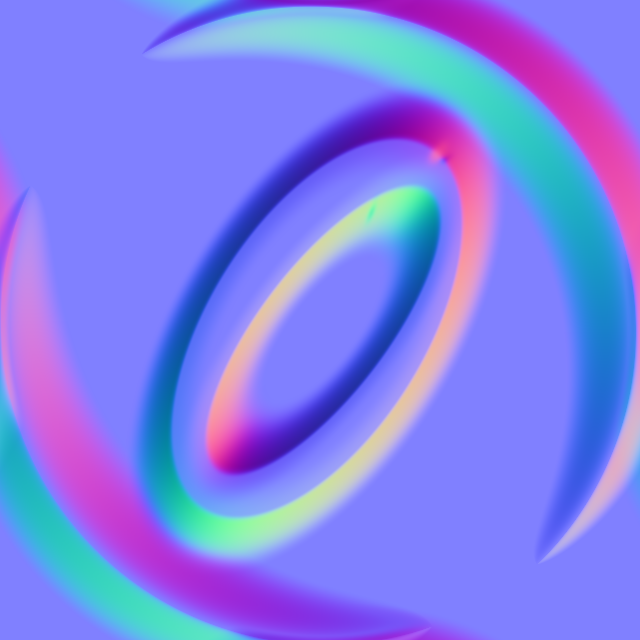
Write a WebGL 2 fragment shader that draws this texture map.

```glsl
#version 300 es
precision highp float;
// Tangent-space normal map of a raised tilted ring between two crescent ridges.
// Each part adds a downhill slope from an ellipse or arc distance; the crescents
// wrap around the tile, and the summed slope is packed as a unit normal.

uniform vec2 u_resolution;
out vec4 fragColor;

const float PI = 3.14159265;

// Ring: centre, half axes and turn of its outer and inner rim
const vec2 OUTER_CENTRE = vec2(0.495, 0.487);
const vec2 OUTER_AXES = vec2(0.338, 0.171);
const float OUTER_TURN = 1.012;
const vec2 INNER_CENTRE = vec2(0.505, 0.484);
const vec2 INNER_AXES = vec2(0.266, 0.097);
const float INNER_TURN = 0.92;
const float OUTER_FADE = 0.30;
const float INNER_FADE = 0.5;
const float OUTER_STEEPNESS = 4.2;
const float INNER_STEEPNESS = 3.9;
const float FADE_POWER = 1.9;
const float PLATEAU_BEND = 0.09;   // weak slope on the flat top

// Crescents: crest circle, angular range and band widths
const float OUTER_BAND = 0.098;
const float INNER_TAPER = 0.5;
const float OUTER_TAPER = 0.7;
const float STRENGTH_TAPER = 0.6;
const float WRAPPED_OUTER = 0.45;  // share of outer slope kept across the border

struct Crescent {
    vec2 centre;
    float radius, start, span, innerBand, innerSlope, outerSlope;
};
const Crescent UPPER = Crescent(vec2(0.486, 0.482), 0.507, -0.80, 2.92, 0.128, 1.6, 2.6);
const Crescent LOWER = Crescent(vec2(0.508, 0.499), 0.506, 2.712, 2.337, 0.140, 1.2, 1.8);

// Slopes gathered from the crescents; cover hides outer slopes under inner ones
struct Relief {
    vec2 inner, outer;
    float cover;
};

mat2 rotation(float a) {
    return mat2(cos(a), sin(a), -sin(a), cos(a));
}

// xy: outward direction, z: scaled radius (1 on the ellipse)
vec3 ellipseField(vec2 p, vec2 axes, float turn) {
    mat2 r = rotation(turn);
    vec2 q = (p * r) / axes;
    vec2 g = r * (q / axes);
    return vec3(g / max(length(g), 1e-4), length(q));
}

// Weak bend before u = 0, a steep edge there, then a long fade up to u = 1
float rimProfile(float u, float bend) {
    float edge = smoothstep(-0.14, 0.08, u);
    float rise = mix(PLATEAU_BEND * smoothstep(-bend, 0.0, u), 1.0, edge * edge);
    return rise * pow(clamp(1.0 - max(u, 0.0), 0.0, 1.0), FADE_POWER);
}

vec2 ringSlope(vec2 p) {
    vec3 o = ellipseField(p - OUTER_CENTRE, OUTER_AXES, OUTER_TURN);
    vec3 i = ellipseField(p - INNER_CENTRE, INNER_AXES, INNER_TURN);
    return o.xy * OUTER_STEEPNESS * rimProfile((o.z - 1.0) / OUTER_FADE, 0.8)
         - i.xy * INNER_STEEPNESS * rimProfile((1.0 - i.z) / INNER_FADE, 0.6);
}

void addCrescent(vec2 p, Crescent c, float outerShare, inout Relief relief) {
    vec2 q = p - c.centre;
    float r = length(q);
    float t = mod(atan(q.y, q.x) - c.start, 2.0 * PI) / c.span;
    if (t >= 1.0 || r < 1e-4) return;
    vec2 outward = q / r;
    float arch = max(sin(PI * t), 1e-5);
    float strength = pow(arch, STRENGTH_TAPER);
    float d = r - c.radius;
    float u = clamp(-d / max(c.innerBand * pow(arch, INNER_TAPER), 1e-4), 0.0, 1.0);
    float v = clamp(d / max(OUTER_BAND * pow(arch, OUTER_TAPER), 1e-4), 0.0, 1.0);
    float bell = strength * pow(max(sin(PI * pow(u, 0.8)), 0.0), 1.4);
    float skirt = strength * pow(max(sin(PI * pow(v, 0.55)), 0.0), 1.4);
    relief.inner -= outward * c.innerSlope * bell;
    relief.outer += outward * c.outerSlope * skirt * outerShare;
    relief.cover = max(relief.cover, smoothstep(0.0, 0.35, bell));
}

// Soft elongated spot
float dent(vec2 p, vec2 centre, float turn, vec2 size) {
    vec2 q = ((p - centre) * rotation(turn)) / size;
    return exp(-dot(q, q));
}

void main() {
    vec2 p = gl_FragCoord.xy / u_resolution;

    // Crescents repeat across the tile borders
    Relief relief = Relief(vec2(0.0), vec2(0.0), 0.0);
    for (int y = -1; y <= 1; y++) {
        for (int x = -1; x <= 1; x++) {
            vec2 q = p + vec2(x, y);
            float outerShare = (x == 0 && y == 0) ? 1.0 : WRAPPED_OUTER;
            addCrescent(q, UPPER, outerShare, relief);
            addCrescent(q, LOWER, outerShare, relief);
        }
    }
    vec2 slope = relief.inner + relief.outer * (1.0 - relief.cover);
    slope += ringSlope(p);

    // Small seams in the rims of the ring
    slope.x -= 1.5 * dent(p, vec2(0.581, 0.670), 1.17, vec2(0.016, 0.005));
    slope.x += 1.6 * dent(p, vec2(0.686, 0.763), 0.9, vec2(0.016, 0.009));
    slope.x -= 0.9 * dent(p, vec2(0.699, 0.753), 0.5, vec2(0.010, 0.006));

    // Green axis points down
    vec3 normal = normalize(vec3(slope.x, -slope.y, 1.0));
    fragColor = vec4(0.5 + 0.5 * normal, 1.0);
}
```
